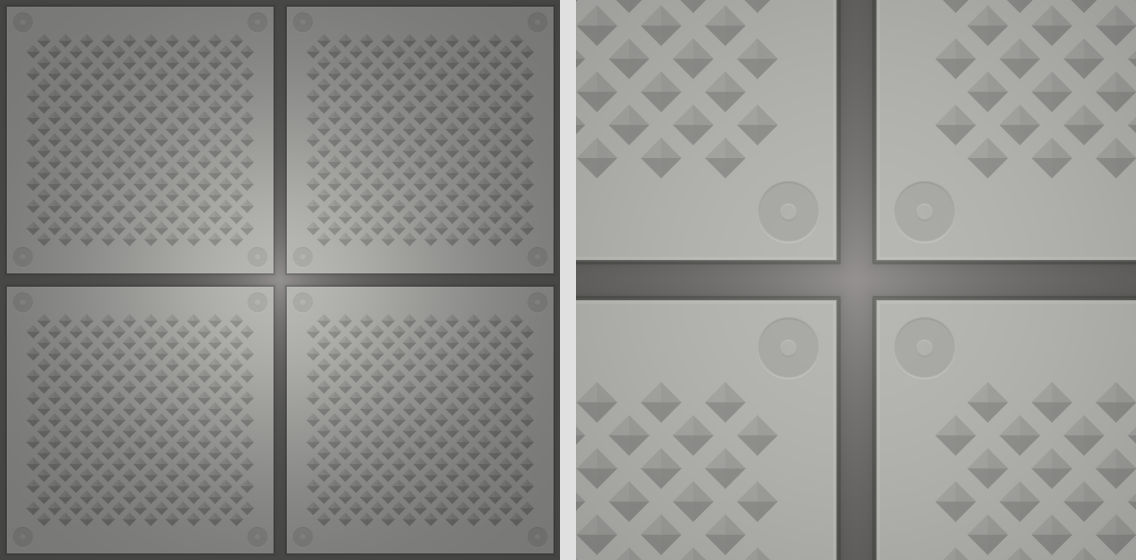
Left, the full canvas; right, a detail of the centre.
Reproduce this texture procedurally as a Shadertoy shader.

```glsl
// Two by two bolted metal plates, each embossed with staggered pyramid studs.
// Distance functions shape the plates, bolts and studs in tile units;
// a soft radial glow at the canvas centre lights everything.

float boxDistance(vec2 p, float halfSize) {
    vec2 d = abs(p) - halfSize;
    return length(max(d, 0.0)) + min(max(d.x, d.y), 0.0);
}

// 1 inside the shape, 0 outside
float coverage(float dist, float aa) {
    return 1.0 - smoothstep(-aa, aa, dist);
}

// Darkening of the studs: facets lit from the upper left
float studShade(vec2 p, float aa) {
    const vec2 spacing = vec2(0.0764, 0.0788);
    float shade = 0.0;
    for (int i = 0; i < 2; i++) {
        float offset = 0.5 * float(i);
        vec2 cell = round(p / spacing - offset) + offset;
        vec2 f = p - cell * spacing;
        float inField = step(abs(cell.x), 5.1) * step(abs(cell.y), 4.6);
        float body = coverage((abs(f.x) + abs(f.y) - 0.0243) * 0.707, aa);
        float upper = mix(0.09, 0.13, smoothstep(-aa, aa, f.x));
        float lower = mix(0.225, 0.235, smoothstep(-aa, aa, f.x));
        shade += inField * body * mix(lower, upper, smoothstep(-aa, aa, f.y));
    }
    return shade;
}

// Brightness change of a recessed bolt in each plate corner
float boltShade(vec2 p, float aa) {
    vec2 f = p - sign(p) * 0.419;
    float r = length(f);
    float slope = f.y / max(r, 0.001);
    float disc = coverage(r - 0.0358, aa);
    float rim = coverage(abs(r - 0.0358) - 0.0014, aa);
    float pin = coverage(r - 0.0095, aa);
    float pinRim = coverage(abs(r - 0.0095) - 0.0012, aa);
    return -0.08 * disc - 0.09 * rim * slope
         + 0.06 * pin + 0.07 * pinRim * slope;
}

void mainImage(out vec4 fragColor, in vec2 fragCoord) {
    vec2 uv = fragCoord / iResolution.xy;
    float aa = 1.4 / min(iResolution.x, iResolution.y);
    vec2 p = fract(uv * 2.0) - vec2(0.5006, 0.4998);

    // Central light, falling off faster inside the groove
    float radius = length(uv - 0.5);
    float glow = exp(-radius * radius / 0.113);
    float grooveGlow = exp(-radius / 0.15);

    // Groove, slightly darker where it meets the plate
    float edge = boxDistance(p, 0.4787);
    vec3 groove = mix(vec3(0.268, 0.268, 0.262), vec3(0.58, 0.57, 0.565), grooveGlow);
    groove *= 1.0 - 0.1 * exp(-max(edge, 0.0) / 0.006);

    // Plate with studs, bolts and a thin bright bevel
    vec3 plate = mix(vec3(0.466, 0.466, 0.461), vec3(0.715, 0.715, 0.702), glow);
    float bevel = coverage(abs(edge + 0.005) - 0.0015, aa);
    float relief = boltShade(p, aa) - studShade(p, aa) + 0.05 * bevel;
    plate *= 1.0 + relief * mix(1.05, 0.82, glow);

    // Join the two with a dark outline
    vec3 color = mix(groove, plate, coverage(edge, aa));
    vec3 outline = mix(vec3(0.205, 0.205, 0.2), vec3(0.43, 0.43, 0.42), grooveGlow);
    color = mix(color, outline, 0.9 * coverage(abs(edge) - 0.0025, aa));

    fragColor = vec4(color, 1.0);
}
```
